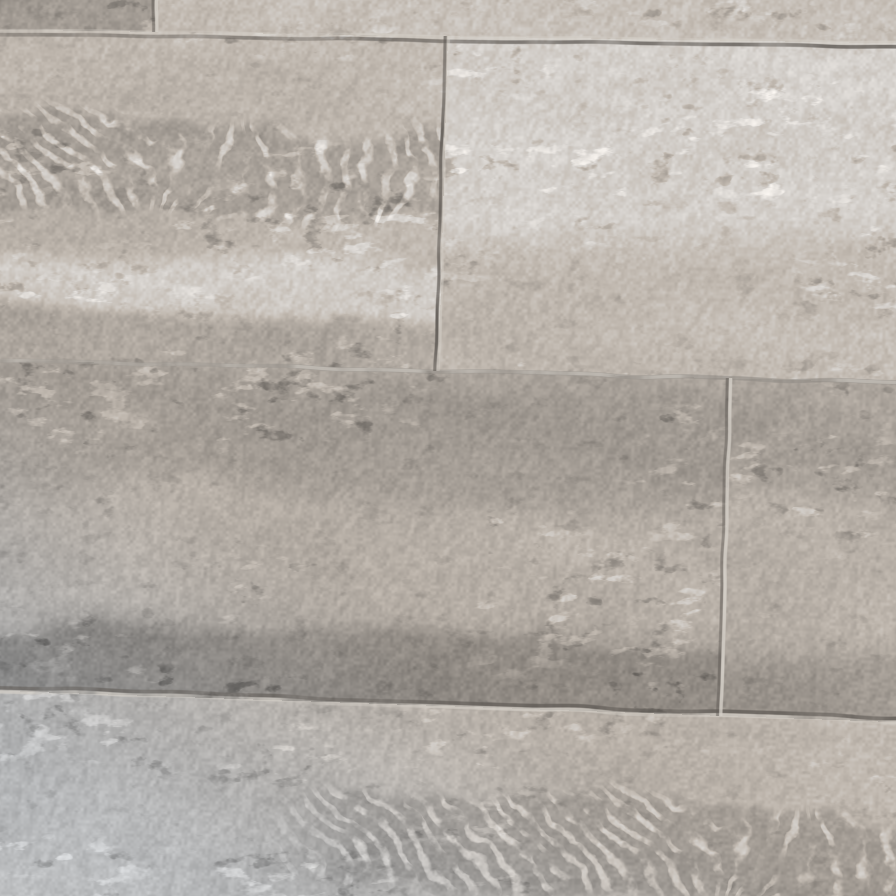
Reproduce this texture procedurally as a WebGL 1 fragment shader.

```glsl
precision highp float;

uniform vec2 u_resolution;

#define ROW_HEIGHT 0.369
#define PLANK_LENGTH 1.30
#define ROW_SHIFT 0.326
#define FIRST_JOINT vec2(0.501, 0.033)
#define TILT vec2(0.014, 0.026)
#define GROUT_WIDTH 0.0042
#define GROUT_LIGHT vec3(0.83, 0.81, 0.78)
#define GROUT_DARK vec3(0.38, 0.36, 0.34)
#define WARM vec3(1.045, 1.0, 0.95)
#define COOL vec3(0.99, 1.0, 1.01)
#define RING_SPACING 0.027
#define GRAIN 0.125

float hash(vec2 p) {
  return fract(sin(dot(p, vec2(127.1, 311.7))) * 43758.5453);
}

float noise(vec2 p) {
  vec2 i = floor(p), f = fract(p);
  f = f * f * (3.0 - 2.0 * f);
  return mix(mix(hash(i), hash(i + vec2(1.0, 0.0)), f.x),
             mix(hash(i + vec2(0.0, 1.0)), hash(i + 1.0), f.x), f.y);
}

float fbm(vec2 p) {
  float sum = 0.0, amp = 0.53;
  for (int i = 0; i < 4; i++) {
    sum += amp * noise(p);
    p = mat2(1.7, 1.1, -1.1, 1.7) * p + 17.3;
    amp *= 0.5;
  }
  return sum;
}

float band(float x, float lo, float hi, float soft) {
  return smoothstep(lo - soft, lo + soft, x) - smoothstep(hi - soft, hi + soft, x);
}

float line(float d, float width, float px) {
  return 1.0 - smoothstep(0.5 * width - px, 0.5 * width + px, abs(d));
}

// Brightness change of the curved growth rings; s runs along the plank, t down it
float rings(float s, float t, float wobble) {
  float area = band(t + 0.2 * (wobble - 0.5), 0.27, 0.53, 0.03)
             * smoothstep(-0.88, -0.7, s);
  float y = t - 0.41;
  float slant = 1.0 - smoothstep(-0.38, -0.22, s);
  float hook = band(s, -0.31, -0.23, 0.02);
  float bend = 11.0 * y * (hook - slant) + 22.0 * y * y;
  float rough = fbm(vec2(s * 45.0, t * 18.0));
  float phase = s / RING_SPACING + bend + 3.0 * wobble + 0.7 * rough;
  float stroke = smoothstep(-0.1, 0.9, sin(6.2832 * phase));
  float broken = smoothstep(0.3, 0.6, rough);
  return area * (0.18 * stroke * broken - 0.085);
}

// Broad stripes of each kind of plank
float stripes(float s, float t, float odd, float right) {
  float figured = 0.695 + 0.08 * band(t, 0.66, 0.84, 0.04)
                - 0.055 * smoothstep(0.81, 0.89, t);
  float pale = 0.77 - 0.085 * smoothstep(0.5, 0.68, t);
  float banded = 0.622 + 0.055 * band(t, 0.36, 0.77, 0.07)
               - 0.03 * band(t, 0.08, 0.27, 0.07) * smoothstep(-0.7, -0.3, s)
               - 0.085 * smoothstep(0.77, 0.83, t) * (1.0 - 0.6 * right);
  return mix(mix(figured, pale, right), banded, odd);
}

void main() {
  vec2 uv = gl_FragCoord.xy / u_resolution;
  float px = 0.9 / min(u_resolution.x, u_resolution.y);

  // Floor seen at a slight angle, measured downward; seams fan out toward the bottom
  vec2 q = vec2(uv.x, 1.0 - uv.y);
  q += vec2(0.0275 * q.y, -q.x * (TILT.x + TILT.y * q.y));

  // Staggered planks
  float r = (q.y - FIRST_JOINT.y) / ROW_HEIGHT;
  float row = floor(r), t = r - row;
  float s = q.x - FIRST_JOINT.x - ROW_SHIFT * row;
  float column = floor(s / PLANK_LENGTH) + 1.0;
  float odd = mod(row, 2.0), right = mod(column, 2.0);
  vec2 seed = vec2(row * 7.31, column * 13.7) + 31.0;

  // Stripes with wavering edges, cloudy stain and rings
  float wave = fbm(vec2(s * 4.0, t * 3.0) + seed);
  float tone = stripes(s, t + 0.15 * (wave - 0.5), odd, right);
  tone += 0.07 * (fbm(vec2(s * 6.0, t * 7.0) + seed.yx) - 0.5);
  tone += rings(s, t, fbm(vec2(s * 9.0, t * 4.0) + 5.0)) * (1.0 - odd) * (1.0 - right);
  tone += (0.06 + 0.06 * right) * step(row, -0.5);

  // Clustered chips, pits and fine speckled grain
  float cluster = smoothstep(0.42, 0.66, fbm(vec2(s * 6.0, t * 6.0) + seed + 9.0));
  float chip = fbm(vec2(s * 36.0 + q.y * 14.0, q.y * 85.0) + seed);
  float pit = fbm(vec2(s * 42.0, q.y * 75.0) + seed.yx + 40.0);
  tone += 0.11 * cluster * smoothstep(0.6, 0.75, chip);
  tone -= (0.05 + 0.09 * cluster) * smoothstep(0.63, 0.8, pit);
  float speckle = noise(vec2(q.x * 190.0 + q.y * 60.0, q.y * 120.0));
  tone += GRAIN * (0.5 * speckle + 0.5 * noise(q * 300.0) - 0.5);

  // Daylight from the upper right, cooler toward the lower left
  tone += 0.045 * smoothstep(0.7, 1.6, uv.x + uv.y) * (1.0 - 0.5 * odd * step(0.0, row));
  tone += 0.05 * smoothstep(0.0, 0.35, 0.35 - uv.x) * smoothstep(0.0, 0.16, 0.16 - uv.y);
  float cool = 1.0 - smoothstep(0.1, 0.65, 0.65 * uv.x + uv.y);
  cool = max(cool, 0.5 * smoothstep(0.7, 0.84, tone));
  vec3 color = tone * mix(WARM, COOL, cool);

  // Long seams: the shaded side changes from row to row
  float seam = floor(r + 0.5);
  float dy = (r - seam) * ROW_HEIGHT + 0.003 * (noise(vec2(q.x * 18.0, seam)) - 0.5);
  float wear = smoothstep(0.2, 0.7, fbm(vec2(q.x * 28.0, seam * 9.0)));
  float shade = line(dy - GROUT_WIDTH * cos(1.5708 * seam), GROUT_WIDTH, px);
  color = mix(color, GROUT_DARK, shade * (0.3 + 0.3 * wear + 0.25 * uv.x));
  color = mix(color, GROUT_LIGHT, line(dy, GROUT_WIDTH, px) * (0.25 + 0.5 * wear));

  // End joints: dark left edge beside light grout, stronger on alternate rows
  float dx = mod(s + 0.5 * PLANK_LENGTH, PLANK_LENGTH) - 0.5 * PLANK_LENGTH;
  dx += 0.002 * (noise(vec2(row, q.y * 30.0)) - 0.5);
  float endWear = 0.6 + 0.4 * noise(vec2(row * 5.0, q.y * 35.0));
  float edge = line(dx + 0.8 * GROUT_WIDTH, 0.9 * GROUT_WIDTH, px);
  color = mix(color, GROUT_DARK, edge * endWear * mix(0.95, 0.65, odd));
  color = mix(color, GROUT_LIGHT, line(dx, 0.9 * GROUT_WIDTH, px) * endWear * mix(0.65, 1.0, odd));

  gl_FragColor = vec4(clamp(color, 0.0, 1.0), 1.0);
}
```
